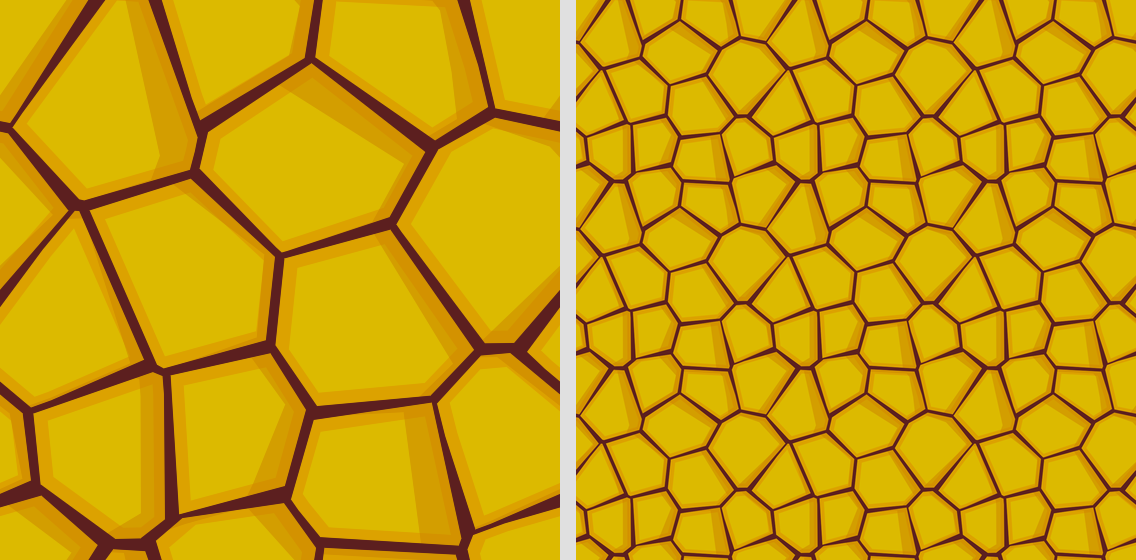
Left: one tile. Right: repeated 3 by 3.
Write a three.js fragment shader that draws this texture.

```glsl
// Cartoon stone or hide cells: flat yellow polygons with a bevel band and a
// one-sided shade, parted by dark tapering cracks. A weighted Voronoi diagram
// on a jittered, wrapping lattice; every cell edge is inset by its own amount.

varying vec2 vUv;

const int   CELLS       = 13;              // 13 = 2*2 + 3*3 gives a square lattice
const vec2  LATTICE     = vec2(1.0, 5.0);  // whole steps, so the lattice wraps
const float JITTER      = 0.17;            // full range of site displacement
const float WEIGHT      = 0.010;           // full range of site weights
const float SEED        = 4.7;

const float CRACK       = 0.0088;          // half width of the cracks
const float CRACK_MIN   = 0.0040;
const float CRACK_MAX   = 0.0200;
const float CRACK_TAPER = 0.15;            // full range of edge tilt
const float BAND_MIN    = 0.015;           // bevel band width
const float BAND_VARY   = 0.010;
const float SHADE       = 0.062;           // reach of the shade
const float SHADE_TAPER = 0.26;
const vec2  SHADE_DIR   = vec2(0.97, 0.24);
const float SHADE_ALPHA = 0.5;
const float SOFT        = 0.0011;          // edge smoothing

const vec3 FACE_COLOR  = vec3(0.863, 0.730, 0.000);
const vec3 BAND_COLOR  = vec3(0.863, 0.637, 0.000);
const vec3 SHADE_COLOR = vec3(0.790, 0.510, 0.000);
const vec3 CRACK_COLOR = vec3(0.360, 0.120, 0.120);

float hash(float a, float b) {
  return fract(sin(a * 127.1 + b * 311.7 + SEED) * 43758.547);
}

// Shortest offset on the repeating canvas
vec2 wrap(vec2 d) {
  return d - floor(d + 0.5);
}

vec2 site(float id) {
  vec2 jitter = vec2(hash(id, 20.0), hash(id, 21.0)) - 0.5;
  return id * LATTICE / float(CELLS) + JITTER * jitter;
}

float weight(float id) {
  return WEIGHT * (hash(id, 22.0) - 0.5);
}

float inside(float d) {
  return smoothstep(-SOFT, SOFT, d);
}

void main() {
  // Find the cell that owns this point
  float owner = 0.0;
  float nearest = 10.0;
  for (int i = 0; i < CELLS; i++) {
    float id = float(i);
    vec2 d = wrap(vUv - site(id));
    float power = dot(d, d) - weight(id);
    if (power < nearest) {
      nearest = power;
      owner = id;
    }
  }

  vec2 center = site(owner);
  vec2 local = wrap(vUv - center);
  float body = 1.0;
  float face = 1.0;
  float lit = 1.0;

  // Intersect the inset half planes towards all other cells
  for (int j = 0; j < CELLS; j++) {
    float id = float(j);
    if (abs(id - owner) < 0.5) continue;

    vec2 delta = wrap(site(id) - center);
    float span = length(delta);
    vec2 dir = delta / span;
    float reach = 0.5 * (span + (weight(owner) - weight(id)) / span);
    float along = dot(local, vec2(-dir.y, dir.x));

    // Separate random values for both sides of an edge
    float pair = owner * 17.0 + id;
    float tilt = hash(pair, 31.0) - 0.5;
    float shadeTilt = hash(pair, 32.0) - 0.5;

    float crack = clamp(CRACK + CRACK_TAPER * tilt * along, CRACK_MIN, CRACK_MAX);
    float d = reach - dot(local, dir) - crack;
    float band = BAND_MIN + BAND_VARY * hash(pair, 33.0);
    float shade = SHADE * dot(dir, SHADE_DIR) * (0.25 + 0.9 * hash(pair, 34.0));
    shade += SHADE_TAPER * shadeTilt * along * step(0.0, shade);

    body = min(body, d);
    face = min(face, d - band);
    lit = min(lit, d - shade);
  }

  // Layer face, band, translucent shade and cracks
  vec3 color = mix(BAND_COLOR, FACE_COLOR, inside(face));
  color = mix(color, SHADE_COLOR, SHADE_ALPHA * (1.0 - inside(lit)));
  color = mix(CRACK_COLOR, color, inside(body));
  gl_FragColor = vec4(color, 1.0);
}
```
